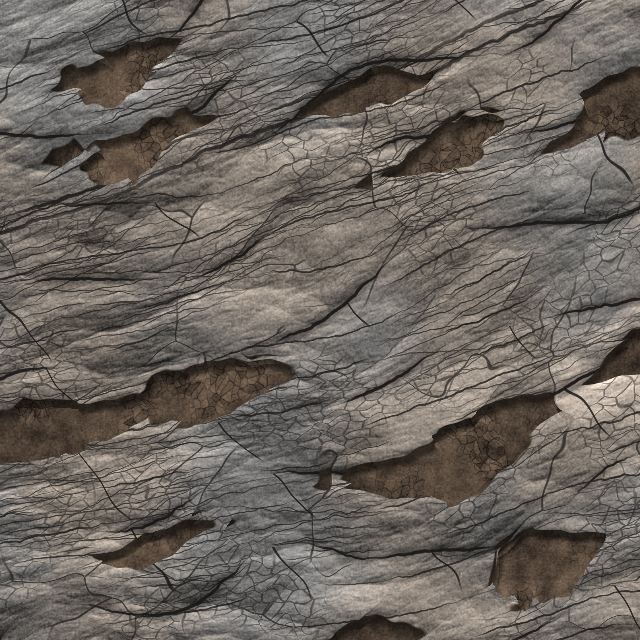
Reproduce this texture procedurally as a Shadertoy shader.

```glsl
// Weathered layered rock from above: tilted slabs, dark cracks and pockets of dry soil.

const vec3 ROCK_WARM = vec3(.590, .548, .507);
const vec3 ROCK_COOL = vec3(.525, .518, .510);
const vec3 SOIL_DARK = vec3(.225, .185, .155);
const vec3 SOIL_LIGHT = vec3(.470, .395, .325);
const vec3 CRACK = vec3(.100, .092, .088);
const vec2 POCKET_CELL = vec2(.34, .19);
const float POCKET_SHARE = .55;
const vec2 SLAB_SCALE = vec2(5., 11.);
const float STRATA = 8.;
const float FAULT_LEVEL = .65;
const float RELIEF = 9.5;
const float SOFT = .001;
const vec2 TO_LIGHT = vec2(.001, .0028);
const vec2 SHADOW = vec2(-.004, .013);

vec2 hash2(vec2 p) {
  vec3 q = fract(p.xyx * vec3(.1031, .1030, .0973));
  q += dot(q, q.yzx + 33.33);
  return fract((q.xx + q.yz) * q.zy);
}

float corner(vec2 i, vec2 f, vec2 e) {
  return dot(hash2(i + e) * 2. - 1., f - e);
}

// Gradient noise
float noise(vec2 p) {
  vec2 i = floor(p), f = p - i, u = f * f * f * (f * (f * 6. - 15.) + 10.), e = vec2(1, 0);
  return 1.4 * mix(mix(corner(i, f, e.yy), corner(i, f, e.xy), u.x),
                   mix(corner(i, f, e.yx), corner(i, f, e.xx), u.x), u.y);
}

// Coordinates along and across the bedding
vec2 flow(vec2 p) {
  float b = p.y - p.x * (.2 + .2 * p.y);
  b += .035 * noise(p * vec2(2.5, 3)) + .012 * noise(vec2(p.x * 5., b * 12.));
  return vec2(p.x + .3 * p.y, b + .003 * noise(p * 30.));
}

// Billows with sharp creases
float height(vec2 p) {
  vec2 q = flow(p) * vec2(3.5, 9);
  float sum = 0., amp = .5;
  for (int i = 0; i < 6; i++) {
    sum += amp * abs(noise(q));
    q = mat2(1.9, .35, -.35, 1.9) * q + 5.7;
    amp *= .47;
  }
  return sum;
}

// x = distance to the cell border, y = random value of the cell
vec2 cells(vec2 p) {
  vec2 near = vec2(9), next = near;
  float id = 0.;
  for (int k = 0; k < 9; k++) {
    vec2 cell = floor(p) + vec2(k % 3 - 1, k / 3 - 1), h = hash2(cell), r = cell + h - p;
    if (dot(r, r) < dot(near, near)) { next = near; near = r; id = h.x; }
    else if (dot(r, r) < dot(next, next)) next = r;
  }
  return vec2(dot(.5 * (near + next), normalize(next - near)), id);
}

vec2 slabs(vec2 p, vec2 f) {
  return cells(f * SLAB_SCALE + vec2(.25, .4) * noise(p * 7.) + .12 * noise(p * 24.));
}

// Distance to the nearest soil pocket, negative inside
float pocket(vec2 p) {
  vec2 f = flow(p);
  float d = 9., notch = .55 * (slabs(p, f).y - .5);
  f += vec2(.06 * noise(f * vec2(4, 38)), .035 * noise(p * 8.) + .009 * noise(p * 32.));
  vec2 q = f / POCKET_CELL;
  for (int k = 0; k < 9; k++) {
    vec2 cell = floor(q) + vec2(k % 3 - 1, k / 3 - 1), kind = hash2(cell + 71.);
    vec2 r = abs(q - cell - .25 - .5 * hash2(cell + 40.));
    r /= vec2(.42, .22) * (.6 + .7 * kind.y);
    if (kind.x < POCKET_SHARE) d = min(d, mix(length(r), r.x + r.y, .35) - 1.);
  }
  return (d + notch) * .042;
}

float strata(vec2 f, float count, float tilt) {
  return (f.y + tilt * f.x) * count + .8 * noise(vec2(f.x * 3., f.y * count * .35) + count);
}

// Tapering cracks that follow the beds
float strand(vec2 f, float count, float tilt, float width, float soft, float cover) {
  float s = strata(f, count, tilt), id = round(s);
  float slope = length(vec2(dFdx(s), dFdy(s))) * iResolution.y;
  float d = abs(s - id) / max(slope, count * .3);
  float open = smoothstep(.75 - cover, 1.25 - cover, .5 + noise(vec2(f.x * 5., id * 7.31)));
  return min(1., 2. * open) * (1. - smoothstep(width * open * .6, width * open + soft, d));
}

void mainImage(out vec4 fragColor, in vec2 fragCoord) {
  vec2 p = fragCoord / iResolution.y, f = flow(p), slab = slabs(p, f);
  vec2 rough = f + vec2(0, .0025 * noise(p * 45.) + .0012 * noise(p * 110.));
  float s = strata(f, STRATA, 0.), bed = floor(s), rise = s - bed;
  float grit = noise(p * 310.) + .7 * noise(p * 150.);

  // Rock tone: slopes, ledges, slabs and grit
  float slope = clamp(RELIEF * (height(p) - height(p + TO_LIGHT)), -.45, .5);
  float light = .9 + slope + .26 * noise(p * vec2(2.6, 4) + 3.) + .17 * grit;
  light += .08 * (p.x + p.y - 1.) + .14 * (rise - .5) + .2 * (slab.y - .5);
  light += .09 * noise(f * vec2(14, 70));
  float warmth = smoothstep(-.35, .25, noise(p * 3.7 + 9.) + .4 * slope + .25 * (p.x - .4));
  vec3 color = mix(ROCK_COOL, ROCK_WARM, warmth) * light;

  // Hair cracks, crazing and slab seams
  float fault = exp(-pow(abs(f.y - FAULT_LEVEL) / .025, 2.));
  float shear = min(1., smoothstep(-.2, .25, noise(f * vec2(2, 7) + 6.)) + fault);
  float hair = max(strand(rough, 80., .05, .0005, SOFT, .5), strand(rough, 45., -.16, .0005, SOFT, .45));
  hair = max(hair, strand(rough, 38., .22, .0005, SOFT, .45));
  float craze = 1. - smoothstep(.02, .08, cells(f * vec2(34, 68) + .5 * noise(p * 30.)).x);
  craze *= smoothstep(-.1, .3, noise(p * 7. + 2.));
  float seam = (1. - smoothstep(.004, .016, slab.x)) * smoothstep(-.15, .2, noise(p * 9. + 4.));
  color = mix(color, CRACK, max(.7 * hair * shear, max(.5 * craze, .7 * seam)));

  // Joints across single beds
  float t = f.x * 4. + 10. * hash2(vec2(bed, 1)).x + .25 * rise + .08 * noise(p * 14.);
  vec2 joint = hash2(vec2(floor(t), bed));
  float gap = 1. - smoothstep(.0008, .0022, abs(fract(t) - .5) / 4.);
  gap *= step(.55, joint.x) * smoothstep(0., .15, rise - .6 * joint.y);
  color = mix(color, CRACK, .85 * gap);

  // Open cracks with a soft shadow
  color *= 1. - .25 * strand(f, STRATA, 0., .006, .01, .45);
  float crack = max(strand(rough, STRATA, 0., .0026, SOFT, .5), .85 * strand(rough, 21., .05, .0012, SOFT, .45));
  crack = max(crack, fault * strand(rough, 42., 0., .003, SOFT, .75));
  color = mix(color, CRACK, .92 * crack);

  // Pocket rims, bright towards the light
  float d = pocket(p), above = pocket(p + SHADOW);
  color *= 1. + .26 * clamp((d - above) / SHADOW.y, -1., 1.) * exp(-max(d, 0.) / .01);

  // Soil with clods, shaded by the slab above
  vec2 clod = cells(p * 80. + noise(p * 30.));
  float tone = .42 + .5 * noise(p * 8.) + .35 * grit + .4 * noise(p * 45.);
  tone += smoothstep(-.1, .3, noise(p * 11. + 7.))
        * (.6 * clod.y - .24 - .45 * (1. - smoothstep(.03, .12, clod.x)));
  vec3 soil = mix(SOIL_DARK, SOIL_LIGHT, clamp(tone, -.4, 1.3));
  soil *= 1. - .55 * smoothstep(-.01, .006, above);
  color = mix(color, soil, 1. - smoothstep(-.001, .001, d));

  fragColor = vec4(clamp(color, 0., 1.), 1);
}
```
